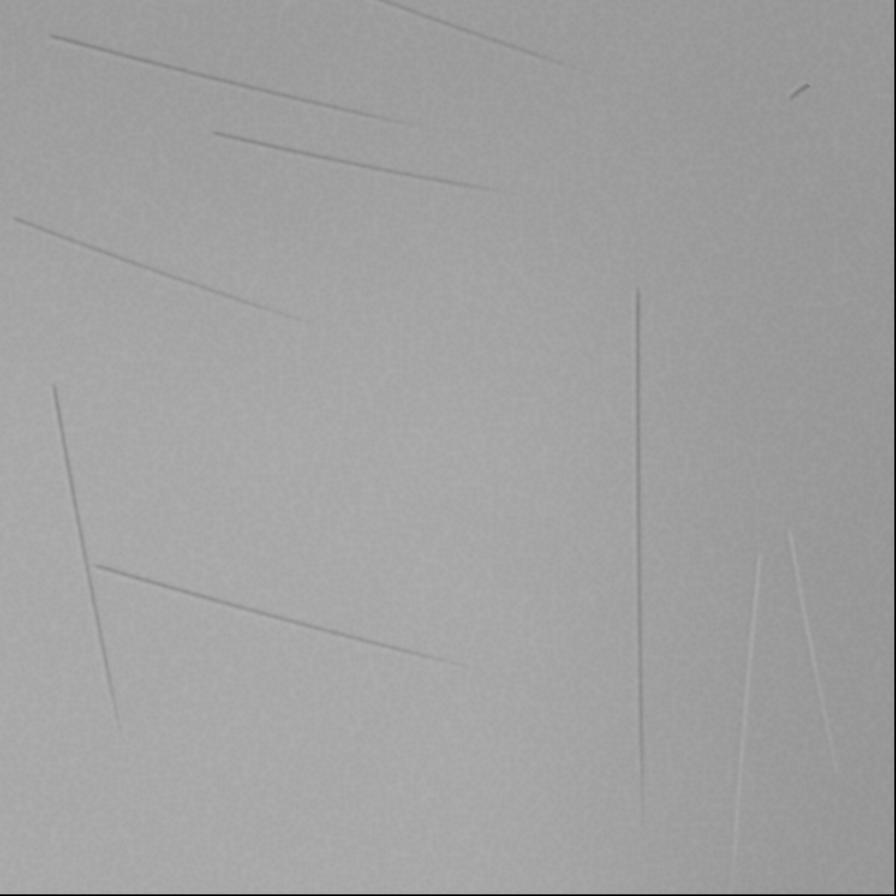
A Shadertoy shader for this texture:

```glsl
// Matte grey sheet with soft uneven light, fine grain and a few long tapered scratches.

#define LIGHT_GREY 0.662
#define SHADE_DEPTH 0.066
#define GRAIN_SCALE 150.0
#define GRAIN_STRENGTH 0.026
#define SCRATCH_WIDTH 0.0027
#define SCRATCH_DEPTH 0.095
#define RIDGE_HEIGHT 0.045
#define SLANTED_COUNT 5
#define UPRIGHT_COUNT 4
#define EDGE_WIDTH 0.0022

vec2 hash2(vec2 p) {
    vec3 q = fract(p.xyx * vec3(0.1031, 0.1030, 0.0973));
    q += dot(q, q.yzx + 33.33);
    return fract((q.xx + q.yz) * q.zy);
}

// Cellular noise: distance to the nearest feature point, centred near zero
float cellular(vec2 p) {
    vec2 cell = floor(p), local = fract(p);
    float nearest = 2.0;
    for (int y = -1; y <= 1; y++)
        for (int x = -1; x <= 1; x++) {
            vec2 offset = vec2(x, y);
            nearest = min(nearest, length(offset + hash2(cell + offset) - local));
        }
    return nearest - 0.48;
}

// Groove (negative tone) or ridge (positive) with a faint opposite flank
float scratch(vec2 p, vec2 start, vec2 end, float tone, float bow) {
    vec2 span = end - start;
    float len = length(span);
    vec2 dir = span / len;
    vec2 q = p - start;
    float along = dot(q, dir) / len;
    float across = dot(q, vec2(-dir.y, dir.x)) + bow * along * (1.0 - along);
    float s = across / SCRATCH_WIDTH;
    float profile = exp(-s * s) - 0.22 * exp(-(s + 2.0) * (s + 2.0));
    float taper = smoothstep(-0.01, 0.02, along) * (1.0 - smoothstep(0.75, 1.02, along));
    return tone * profile * taper * mix(1.0, 0.6, along);
}

// Long strokes running down to the right, closer together near the top
float slantedScratches(vec2 p) {
    float tone = 0.0;
    for (int i = 0; i < SLANTED_COUNT; i++) {
        float k = float(i), t = k / float(SLANTED_COUNT - 1);
        vec2 centre = vec2(0.15 + 0.35 * fract(0.5 + 0.618 * k),
                           mix(0.31, 0.98, pow(t, 0.4)));
        float slope = -0.27 - 0.09 * sin(2.0 * k);
        vec2 reach = vec2(0.19 + 0.03 * cos(2.0 * k), 0.0);
        reach.y = reach.x * slope;
        float depth = SCRATCH_DEPTH * (0.85 + 0.15 * cos(2.5 * k));
        tone += scratch(p, centre - reach, centre + reach, -depth, 0.012);
    }
    return tone;
}

// Upright strokes crowded to the right; the last ones are pale ridges
float uprightScratches(vec2 p) {
    float tone = 0.0;
    for (int i = 0; i < UPRIGHT_COUNT; i++) {
        float k = float(i), t = k / float(UPRIGHT_COUNT - 1), phase = 1.8 * k;
        vec2 centre = vec2(0.1 + 0.81 * pow(t, 0.25), 0.29 + 0.12 * cos(phase - 0.9));
        float len = 0.45 + 0.18 * sin(phase - 0.2);
        vec2 reach = 0.5 * vec2(0.02 + 0.06 * cos(phase), -len);
        float height = t > 0.5 ? RIDGE_HEIGHT : -SCRATCH_DEPTH;
        tone += scratch(p, centre - reach, centre + reach, height, 0.008);
    }
    return tone;
}

// Fine cells over a slow mottle of layered sines
float paperGrain(vec2 p) {
    float grain = cellular(p * GRAIN_SCALE);
    grain += 0.5 * cellular(p.yx * GRAIN_SCALE * vec2(0.4, 0.55) + 17.0);
    float mottle = sin(21.0 * p.x + 13.0 * p.y + 2.0 * sin(17.0 * p.y));
    mottle += sin(37.0 * p.y - 19.0 * p.x + 2.0 * sin(23.0 * p.x));
    return GRAIN_STRENGTH * (grain + 0.04 * mottle);
}

void mainImage(out vec4 fragColor, in vec2 fragCoord) {
    vec2 uv = fragCoord / iResolution.xy;

    // Light falls off to the right and the top
    float rightFall = smoothstep(0.45, 1.0, uv.x);
    float topFall = 0.72 * smoothstep(0.45, 1.0, uv.y);
    float grey = LIGHT_GREY - SHADE_DEPTH * (1.0 - (1.0 - rightFall) * (1.0 - topFall));

    grey += paperGrain(uv);
    grey += slantedScratches(uv) + uprightScratches(uv);

    // Short nick in the upper right
    grey += scratch(uv, vec2(0.903, 0.905), vec2(0.88, 0.887), -1.3 * SCRATCH_DEPTH, 0.006);

    // Thin dark border on the right and bottom
    float border = min(1.0 - uv.x, uv.y);
    grey *= smoothstep(0.4 * EDGE_WIDTH, 1.3 * EDGE_WIDTH, border);

    fragColor = vec4(vec3(grey), 1.0);
}
```
